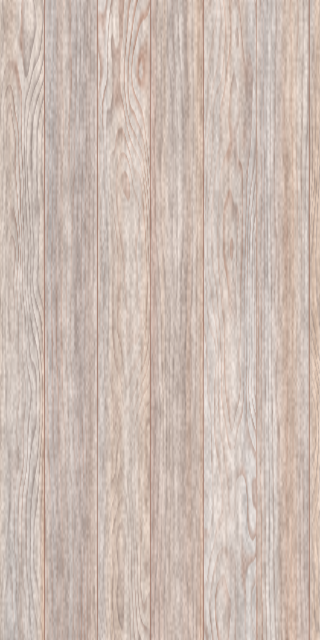
Reproduce this texture procedurally as a WebGL 1 fragment shader.

```glsl
precision highp float;
// Pale peach and blue-grey wood panelling: upright planks with cathedral grain and thin brown grooves.

uniform vec2 u_resolution;

// Layout, in units of the canvas width
const float ASPECT = 2.0;
const float PLANK_WIDTH = 0.1655;
const float FIRST_SEAM = 0.139;
const float GROOVE_WIDTH = 0.0030;
const float FAINT_SEAM = 5.0;

// Grain
const float RING_COUNT = 9.0;
const float RING_WANDER = 6.0;
const float RING_DEPTH = 0.5;
const float FIBRE_DEPTH = 0.12;
const float CLOUD_DEPTH = 0.07;

// Colours
const vec3 COOL = vec3(0.76, 0.735, 0.725);
const vec3 PALE = vec3(0.855, 0.825, 0.805);
const vec3 PEACH = vec3(0.875, 0.765, 0.68);
const vec3 PINK = vec3(0.79, 0.665, 0.605);
const vec3 SHADE = vec3(0.70, 0.635, 0.61);
const vec3 RUST = vec3(0.73, 0.565, 0.49);
const vec3 GROOVE = vec3(0.63, 0.46, 0.40);

float hash(vec2 p) {
  return fract(sin(dot(p, vec2(127.1, 311.7))) * 43758.5453);
}

float noise(vec2 p) {
  vec2 i = floor(p);
  vec2 f = fract(p);
  f = f * f * (3.0 - 2.0 * f);
  return mix(mix(hash(i), hash(i + vec2(1.0, 0.0)), f.x),
             mix(hash(i + vec2(0.0, 1.0)), hash(i + 1.0), f.x), f.y);
}

float fbm(vec2 p) {
  float sum = 0.0;
  float gain = 0.5;
  for (int i = 0; i < 3; i++) {
    sum += gain * noise(p);
    p = p * 2.1 + 17.3;
    gain *= 0.5;
  }
  return sum / 0.875;
}

// Long upright bands, "across" bands per canvas width
float streak(vec2 p, float across, float seed) {
  return smoothstep(0.3, 0.7, fbm(vec2(p.x * across + seed, p.y * 0.28 + seed)));
}

// Growth ring phase: nested arches round a wandering heart, or near-straight lines
float ringPhase(float u, float y, float id, float figured) {
  float seed = id * 13.7;
  float v = u - 0.35 * (noise(vec2(seed, y * 1.7)) - 0.5);
  float arches = RING_COUNT * sqrt(v * v + 0.008)
               + RING_WANDER * noise(vec2(v * 2.2 + seed, y * 2.6 + seed))
               + 0.9 * noise(vec2(v * 9.0 + seed, y * 9.0));
  float lines = RING_COUNT * 1.2 * u
              + 2.2 * noise(vec2(u * 3.0 + seed, y * 1.3 + seed))
              + 0.4 * noise(vec2(u * 8.0, y * 7.0 + seed));
  return mix(lines, arches, figured);
}

// Sharp dark edge that fades off to one side
float ringLine(float phase) {
  float f = fract(phase);
  return smoothstep(0.4, 0.86, f) * (1.0 - smoothstep(0.86, 1.0, f));
}

void main() {
  vec2 uv = gl_FragCoord.xy / u_resolution;
  vec2 p = vec2(uv.x, uv.y * ASPECT);
  float pixel = 1.0 / u_resolution.x;

  // Plank index and position across it; every other plank is strongly figured
  float s = (p.x - FIRST_SEAM) / PLANK_WIDTH + 1.0;
  float id = floor(s);
  float u = fract(s) - 0.5;
  float figured = 1.0 - mod(id, 2.0);
  float seed = id * 19.1;

  // Broad upright colour bands: peach gathers at plank edges, pink deepens to the right
  float edge = smoothstep(0.1, 0.45, abs(u));
  vec3 color = mix(COOL, PALE, streak(p, 24.0, seed));
  float pink = streak(p, 15.0, seed + 9.7) * mix(0.6 + 0.08 * id, 0.25, figured);
  color = mix(color, PINK, pink);
  float peach = streak(p, 18.0, seed + 5.3) * mix(0.6, 0.95, edge);
  color = mix(color, PEACH, peach);
  color = mix(color, SHADE, 0.5 * streak(p, 52.0, seed + 2.9) * (1.0 - 0.7 * figured));
  color = mix(color, PALE, 0.55 * streak(p, 44.0, seed + 7.1));

  // Slow drift of light along each plank
  color += CLOUD_DEPTH * (noise(vec2(p.x * 9.0 + seed, p.y * 1.6)) - 0.45);

  // Growth rings that come and go
  float presence = mix(0.3, 1.0, smoothstep(0.25, 0.7, fbm(vec2(p.x * 16.0 + seed, p.y * 2.2))));
  float ring = ringLine(ringPhase(u, p.y, id, figured));
  vec3 ringColor = mix(SHADE * 0.93, RUST, streak(p, 18.0, seed + 4.1));
  color = mix(color, ringColor, ring * presence * mix(RING_DEPTH, RING_DEPTH * 1.4, figured));

  // Fine fibres and short pores
  color += FIBRE_DEPTH * (noise(vec2(p.x * 140.0, p.y * 14.0)) - 0.5);
  color += 0.8 * FIBRE_DEPTH * (noise(vec2(p.x * 210.0, p.y * 80.0)) - 0.5);

  // Grooves between planks, with a pale bevel on the right
  float seamId = floor(s + 0.5);
  float offset = (s - seamId) * PLANK_WIDTH;
  float strength = abs(seamId - FAINT_SEAM) < 0.5 ? 0.35 : 0.65 + 0.25 * hash(vec2(seamId, 3.0));
  strength *= 0.8 + 0.2 * noise(vec2(seamId * 5.0, p.y * 6.0));
  float halfWidth = 0.5 * GROOVE_WIDTH;
  float groove = 1.0 - smoothstep(halfWidth - 0.5 * pixel, halfWidth + 0.7 * pixel, abs(offset));
  float bevel = 1.0 - smoothstep(0.0, GROOVE_WIDTH, abs(offset - 1.7 * GROOVE_WIDTH));
  color = mix(color, PALE, 0.5 * bevel * strength);
  color = mix(color, GROOVE, groove * strength);

  gl_FragColor = vec4(clamp(color, 0.0, 1.0), 1.0);
}
```
